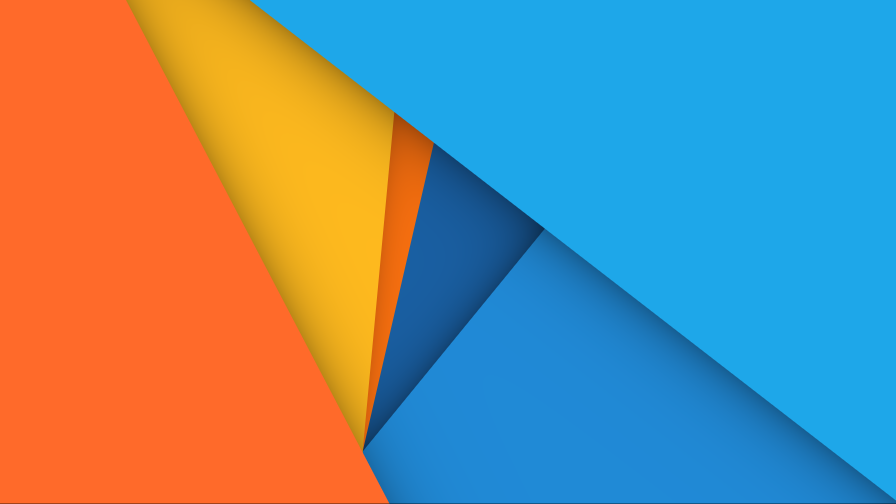
Write a WebGL 1 fragment shader that draws this background.

```glsl
precision highp float;
// Overlapping flat paper sheets in orange, yellow and blue with soft shadows.

uniform vec2 u_resolution;

// Signed distance to the line a-b, positive on the left when facing b.
float side(vec2 p, vec2 a, vec2 b) {
  vec2 dir = normalize(b - a);
  return dir.x * (p.y - a.y) - dir.y * (p.x - a.x);
}

// Antialiased coverage of the positive side of an edge.
float cover(float d) {
  return clamp(d * u_resolution.y + 0.5, 0.0, 1.0);
}

// Brightness at distance d from a sheet that casts a shadow.
float shade(float d, float strength, float width) {
  return 1.0 - strength * exp(-max(d, 0.0) / width);
}

void main() {
  // Canvas height is one unit; the width is scaled to 16:9.
  vec2 p = gl_FragCoord.xy / u_resolution * vec2(16.0 / 9.0, 1.0);

  // Edges of the two top sheets, and the folds fanning out of one pivot.
  vec2 pivot = vec2(0.7195, 0.1042);
  float orangeEdge = side(p, vec2(0.25, 1.0), vec2(0.7731, 0.0));
  float skyEdge = side(p, vec2(0.4954, 1.0), vec2(1.7778, 0.0069));
  float yellowFold = side(p, pivot, vec2(0.7824, 0.7778));
  float stripFold = side(p, pivot, vec2(0.8611, 0.7176));
  float navyFold = side(p, pivot, vec2(1.081, 0.5463));

  // Lower sheets, each shaded by its neighbours.
  vec3 blue = vec3(0.127, 0.54, 0.84) * shade(orangeEdge, 0.22, 0.05);
  vec3 navy = vec3(0.10, 0.375, 0.64) * shade(navyFold, 0.3, 0.035)
            * shade(orangeEdge, 0.25, 0.05);
  vec3 strip = vec3(0.98, 0.44, 0.06) * shade(-yellowFold, 0.14, 0.025);
  vec3 yellow = vec3(1.0, 0.73, 0.12) * shade(orangeEdge, 0.27, 0.045);

  vec3 color = mix(blue, navy, cover(navyFold));
  color = mix(color, strip, cover(stripFold));
  color = mix(color, yellow, cover(yellowFold));
  color *= shade(-skyEdge, 0.32, 0.05);

  // Top sheets.
  color = mix(color, vec3(0.118, 0.655, 0.912), cover(skyEdge));
  color = mix(color, vec3(1.0, 0.414, 0.165), cover(-orangeEdge));

  // Thin dark rim along the bottom.
  color *= 1.0 - 0.4 * cover(0.0018 - p.y);

  gl_FragColor = vec4(color, 1.0);
}
```
